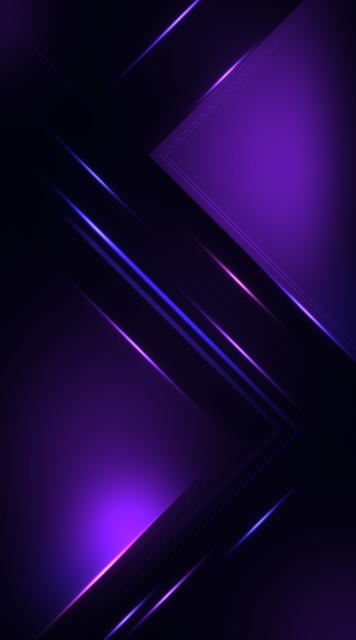
This background is drawn by a Shadertoy shader. Its source:

```glsl
// Dark violet backdrop of nested diagonal chevrons, soft glows and light streaks.

const vec3 NAVY   = vec3(0.008, 0.006, 0.055);
const vec3 PLUM   = vec3(0.30, 0.07, 0.50);
const vec3 VIOLET = vec3(0.47, 0.13, 0.90);
const vec3 BLUE   = vec3(0.20, 0.13, 0.95);
const vec3 PINK   = vec3(0.85, 0.22, 0.90);

float bell(float x) { return exp(-x * x); }

float glow(vec2 p, vec2 centre, vec2 radius) {
    vec2 q = (p - centre) / radius;
    return exp(-dot(q, q));
}

// Antialiased step and line, in diagonal units
float edge(float x) {
    float soft = 1.5 / iResolution.y;
    return smoothstep(-soft, soft, x);
}

float line(float x, float halfWidth) {
    return edge(halfWidth - abs(x));
}

// Tapered beam: tinted thread, faint halo and a pale hot spot
vec3 streak(float across, float along, float len, vec3 tint) {
    float taper = bell(along / len);
    float thread = bell(across / (0.0018 + 0.0018 * taper));
    float halo = exp(-abs(across) / 0.009) * taper;
    float hot = bell(along / (len * 0.42)) * bell(across / 0.0026);
    return tint * (0.75 * thread * taper + 0.22 * halo)
         + mix(tint, vec3(1.0), 0.6) * hot * 0.65;
}

void mainImage(out vec4 fragColor, in vec2 fragCoord) {
    // Height is one unit, y runs downward; d and s are the two diagonals
    vec2 p = fragCoord / iResolution.y;
    p.x *= 0.5547 * iResolution.y / iResolution.x;
    p.y = 1.0 - p.y;
    float d = p.x - p.y;
    float s = p.x + p.y;

    // Ambient light
    vec3 col = NAVY;
    col += PLUM * 0.32 * glow(p, vec2(0.0, 0.02), vec2(0.07, 0.09));
    col += PLUM * 0.34 * glow(p, vec2(0.54, 1.0), vec2(0.14, 0.13));
    col += PLUM * 0.22 * glow(p, vec2(0.37, 0.09), vec2(0.12, 0.10));
    col += PLUM * 0.14 * glow(p, vec2(0.29, 0.52), vec2(0.15, 0.20));

    // Upper right panel, with stepped shadows around its tip
    float panel = min(d + 0.0104, s - 0.474);
    for (int i = 1; i <= 3; i++) {
        float outer = min(d + 0.0104, s - 0.474 + 0.015 * float(i));
        col += PLUM * 0.035 * edge(outer) * glow(p, vec2(0.32, 0.18), vec2(0.16));
    }
    float radiusX = p.x < 0.45 ? 0.165 : 0.085;
    vec3 panelLight = PLUM * 0.14 * smoothstep(0.56, 0.45, p.x)
        + vec3(0.31, 0.08, 0.53) * glow(p, vec2(0.45, 0.27), vec2(radiusX, 0.19))
        + BLUE * 0.16 * glow(p, vec2(0.54, 0.51), vec2(0.06, 0.10));
    col += panelLight * edge(panel);

    // Twin outlines inside the panel
    for (int i = 0; i < 2; i++) {
        float inset = 0.0078 * float(i);
        float outline = min(d - 0.0078 - inset, s - 0.4935 - inset);
        col += VIOLET * 0.36 * line(outline, 0.0008)
             * glow(p, vec2(0.38, 0.33), vec2(0.18, 0.25));
    }

    // Lower left panel and the dim steps beside its lower edge
    float lower = max(d + 0.3294, s - 1.0547);
    vec3 lowerLight = PLUM * 0.62 * glow(p, vec2(0.16, 0.72), vec2(0.14, 0.18))
        + vec3(0.47, 0.10, 0.88) * glow(p, vec2(0.205, 0.835), vec2(0.082, 0.085))
        + BLUE * 0.22 * glow(p, vec2(0.13, 0.91), vec2(0.08, 0.07));
    col += lowerLight * edge(-lower);
    for (int i = 1; i <= 3; i++) {
        float step = max(d + 0.3294 - 0.01 * float(i), s - 1.0547 - 0.025 * float(i));
        col += PLUM * 0.11 * edge(-step) * edge(lower)
             * glow(p, vec2(0.25, 0.83), vec2(0.13, 0.17));
    }

    // Pinstripes
    float stripes = pow(0.5 + 0.5 * cos(6.2832 * d / 0.0072), 4.0);
    col += VIOLET * 0.085 * stripes * edge(d + 0.172) * edge(-0.071 - d)
         * bell((s - 0.83) / 0.27);

    // Two chevron ribbons, bright on the falling arm, faint on the rising one
    float ribbon = max(d + 0.2077, s - 1.14);
    float second = max(d + 0.2357, s - 1.107);
    float fade = smoothstep(0.40, 0.55, s) * smoothstep(1.14, 0.78, s);
    float rising = 0.07 * smoothstep(0.95, 1.10, s) * smoothstep(-0.85, -0.3, d);
    col += BLUE * line(ribbon, 0.0046) * (0.85 * fade + rising);
    col += BLUE * exp(-abs(ribbon) / 0.012) * 0.10 * fade;
    col += vec3(0.20, 0.10, 0.62) * line(second, 0.0058) * (0.52 * fade + rising);

    // Faint angle at the top left
    float corner = max(d + 0.0195, 0.0) + max(s - 0.3086, 0.0);
    col += BLUE * 0.16 * line(d + 0.0195, 0.0012) * edge(0.3086 - s)
         * smoothstep(0.02, 0.2, s) * edge(0.002 - corner);
    col += BLUE * 0.35 * line(s - 0.3086, 0.0015) * smoothstep(-0.02, 0.25, d);

    // Falling streaks
    col += streak(d + 0.2077, s - 0.508, 0.100, BLUE);
    col += streak(d + 0.1263, s - 0.426, 0.090, BLUE * 0.75);
    col += streak(d + 0.1720, s - 0.915, 0.115, VIOLET * 0.9);
    col += streak(d + 0.0685, s - 0.811, 0.085, PINK * 0.75);
    col += streak(d + 0.3294, s - 0.755, 0.120, VIOLET);
    col += streak(d + 0.0104, s - 0.965, 0.110, mix(BLUE, VIOLET, 0.5));

    // Rising streaks
    col += streak(s - 0.3086, d - 0.251, 0.110, mix(BLUE, VIOLET, 0.6));
    col += streak(s - 0.4688, d - 0.234, 0.075, VIOLET);
    col += streak(s - 1.0547, d + 0.729, 0.125, PINK) * 1.15;
    col += streak(s - 1.1630, d + 0.772, 0.070, mix(BLUE, VIOLET, 0.5));
    col += streak(s - 1.1910, d + 0.670, 0.085, VIOLET);
    col += streak(s - 1.2210, d + 0.414, 0.075, BLUE * 0.9);

    fragColor = vec4(min(col, 1.0), 1.0);
}
```
